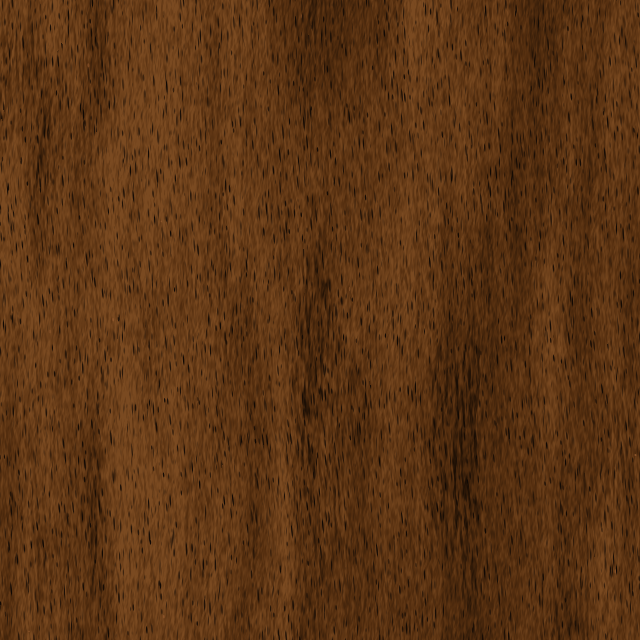
Give the GLSL for this texture, as a WebGL 1 fragment shader.

```glsl
precision highp float;

uniform vec2 u_resolution;

const vec3 DARK_BROWN = vec3(0.09, 0.045, 0.010);
const vec3 MID_BROWN = vec3(0.33, 0.18, 0.058);
const vec3 LIGHT_BROWN = vec3(0.48, 0.29, 0.128);
const vec3 PORE_COLOR = vec3(0.055, 0.03, 0.014);
const vec3 SPECK_COLOR = vec3(0.66, 0.40, 0.22);

vec2 hash2(vec2 p) {
  vec3 h = fract(p.xyx * vec3(0.1031, 0.1030, 0.0973));
  h += dot(h, h.yzx + 33.33);
  return fract((h.xx + h.yz) * h.zy);
}

float cornerSlope(vec2 cell, vec2 offset) {
  return dot(hash2(cell) * 2.0 - 1.0, offset);
}

float gradientNoise(vec2 p) {
  vec2 i = floor(p);
  vec2 f = p - i;
  vec2 u = f * f * f * (f * (f * 6.0 - 15.0) + 10.0);
  vec2 e = vec2(1.0, 0.0);
  float low = mix(cornerSlope(i, f), cornerSlope(i + e, f - e), u.x);
  float high = mix(cornerSlope(i + e.yx, f - e.yx),
                   cornerSlope(i + e.xx, f - e.xx), u.x);
  return mix(low, high, u.y);
}

// Noise stretched along the grain, shifted by a seed
float grain(vec2 p, vec2 frequency, float seed) {
  return gradientNoise(p * frequency + vec2(seed, seed * 1.7 + 0.37));
}

// Grain with steep flanks, leaning by a slope, in -0.5 to 0.5
float crispGrain(vec2 p, vec2 frequency, float lean, float seed) {
  p.x += lean * p.y;
  return smoothstep(-0.26, 0.26, grain(p, frequency, seed)) - 0.5;
}

// Scattered tapered strokes, one candidate per staggered grid cell
float strokes(vec2 p, vec2 cells, vec2 halfSize, float density, float seed, float pixel) {
  float coverage = 0.0;
  float column = floor(p.x * cells.x);
  for (int x = -1; x <= 1; x++) {
    float c = column + float(x);
    float row = p.y * cells.y + hash2(vec2(c + 60.0, seed)).x;
    for (int y = -1; y <= 1; y++) {
      vec2 id = vec2(c, floor(row) + float(y));
      vec2 place = hash2(id + seed);
      vec2 traits = hash2(id + seed + 71.3);
      vec2 d = (vec2(p.x * cells.x, row) - id - place) / cells;
      d.x += d.y * (traits.y - 0.35) * 0.14;
      vec2 size = halfSize * mix(vec2(0.5, 0.35), vec2(1.15), traits.yx);
      float along = d.y / size.y;
      float halfWidth = size.x * (1.0 - along * along);
      float edge = clamp((halfWidth - abs(d.x)) / pixel + 0.5, 0.0, 1.0);
      edge *= min(1.0, 2.0 * halfWidth / pixel);
      vec2 chance = hash2(id + seed + 19.7);
      float strength = step(chance.x, density) * mix(0.5, 1.0, chance.y);
      coverage = max(coverage, edge * strength * step(abs(along), 1.0));
    }
  }
  return coverage;
}

// Broad light and dark bands running with the grain
float bandTone(vec2 p) {
  float bands = 0.13 * grain(p, vec2(5.5, 0.9), 3.1);
  bands += 0.09 * grain(p, vec2(16.0, 1.7), 11.4);
  bands += 0.07 * grain(p, vec2(38.0, 3.5), 17.9);
  return bands + 0.02 - 0.055 * smoothstep(0.25, 0.7, p.x);
}

// Fine hair-like fibres, the finest ones leaning across the grain
float fibreTone(vec2 p) {
  float fibres = 0.04 * grain(p, vec2(75.0, 6.0), 23.2);
  fibres += 0.045 * crispGrain(p, vec2(187.0, 19.0), 0.0, 37.8);
  fibres += 0.060 * crispGrain(p, vec2(271.0, 43.0), 0.10, 51.6);
  return fibres + 0.055 * crispGrain(p, vec2(331.0, 80.0), -0.15, 58.1);
}

// Smoky patches broken into dark flecks
float smokePatch(vec2 p) {
  float cloud = grain(p, vec2(8.0, 1.8), 64.5) + 0.5 * grain(p, vec2(24.0, 4.0), 72.9);
  return smoothstep(-0.05, 0.5, cloud);
}

float smokeTone(vec2 p, float smoke) {
  float flecks = smoothstep(-0.05, 0.25, grain(p, vec2(190.0, 23.0), 83.3));
  return smoke * (0.055 + 0.13 * flecks);
}

vec3 woodColor(float tone) {
  vec3 color = mix(DARK_BROWN, MID_BROWN, clamp((tone - 0.09) / 0.24, 0.0, 1.0));
  return mix(color, LIGHT_BROWN, clamp((tone - 0.33) / 0.15, 0.0, 1.0));
}

void main() {
  float pixel = 1.0 / u_resolution.y;
  vec2 p = gl_FragCoord.xy * pixel;

  // Bend the grain only slightly, so that it stays nearly upright
  vec2 q = p;
  q.x += 0.012 * grain(p, vec2(3.0, 3.3), 5.7) + 0.0015 * grain(p, vec2(14.0, 11.0), 9.2);

  float smoke = smokePatch(q);
  float tone = 0.402 + bandTone(q) + fibreTone(q) - smokeTone(q, smoke);
  vec3 color = woodColor(tone);

  // Faint fine pores, deep thin pores, then rare pale specks
  float faint = strokes(q, vec2(230.0, 48.0), vec2(0.0007, 0.010), 0.5, 13.0, pixel);
  float deep = strokes(q, vec2(165.0, 38.0), vec2(0.0010, 0.0125), 0.5 + 0.3 * smoke, 41.0, pixel);
  float specks = strokes(p, vec2(14.0, 11.0), vec2(0.0014, 0.004), 0.05, 97.0, pixel);
  color = mix(color, PORE_COLOR, 0.4 * faint);
  color = mix(color, PORE_COLOR, deep);
  color = mix(color, SPECK_COLOR, 0.6 * specks);

  gl_FragColor = vec4(color, 1.0);
}
```
